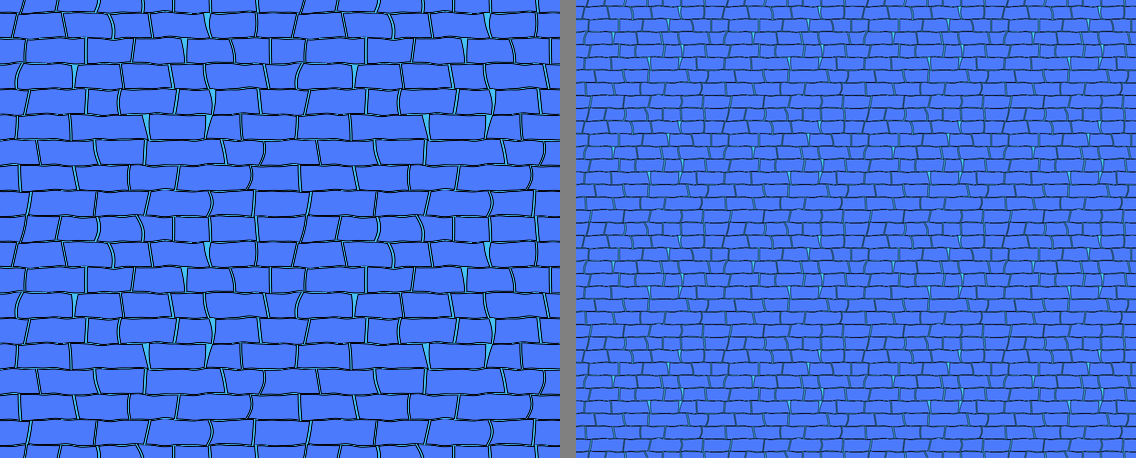
Left: one tile. Right: repeated 2 by 2.
A WebGL 1 fragment shader for this pattern:

```glsl
precision highp float;
uniform vec2 u_resolution;

const float TAU = 6.2831853;
const vec2 PERIOD = vec2(11.0, 9.0); // one repeat, in course heights

float hash(vec2 p) {
  return fract(sin(dot(p, vec2(127.1, 311.7))) * 4375.85);
}

// Wavy height of a bed joint, from whole harmonics so that it wraps
float bedWave(float x, float course) {
  float phase = TAU * hash(vec2(mod(course, PERIOD.y), 3.7));
  float a = x * TAU / PERIOD.x;
  return 0.024 * sin(3.0 * a + phase) + 0.018 * sin(7.0 * a + 2.0 * phase)
       + 0.010 * sin(13.0 * a + 5.0 * phase);
}

// Distance to the nearest upright joint (negative in mortar), and its brick id
vec2 uprightJoints(float x, float t, float row) {
  float count = floor(5.0 + 0.25 * row);
  float shift = 0.5 * hash(vec2(row, 9.1));
  float nearest = 9.0;
  float leftGap = PERIOD.x;
  float brick = 0.0;
  for (int i = 0; i < 7; i++) {
    float id = float(i);
    if (id >= count) break;
    vec2 key = vec2(id + 1.3, row + 0.7);
    float jitter = 0.46 * (hash(key) - 0.5);
    float slant = 0.46 * (hash(key + 11.0) - 0.5);
    float bend = 2.0 * hash(key + 23.0) - 1.0;
    float bow = 0.17 * bend * bend * bend;
    float wedge = 0.10 * step(0.9, hash(key + 37.0));

    float center = (id + 0.3 + shift + jitter) * PERIOD.x / count;
    float curve = slant * (t - 0.5) + bow * sin(0.5 * TAU * t);
    float slope = slant + bow * 0.5 * TAU * cos(0.5 * TAU * t);
    float offset = x - center - curve;
    float toLeft = mod(offset, PERIOD.x);
    if (toLeft < leftGap) {
      leftGap = toLeft;
      brick = id;
    }
    offset -= PERIOD.x * floor(offset / PERIOD.x + 0.5);
    float halfGap = 0.034 + 0.024 * hash(key + 51.0) + wedge * t * t;
    nearest = min(nearest, (abs(offset) - halfGap) / sqrt(1.0 + slope * slope));
  }
  return vec2(nearest, brick);
}

void main() {
  vec2 q = gl_FragCoord.xy / u_resolution * 2.0 * PERIOD - vec2(0.0, 0.5);
  float pixel = 2.0 * PERIOD.y / u_resolution.y;

  // Find the course between two wavy beds
  float row = floor(q.y);
  if (q.y - row < bedWave(q.x, row)) row -= 1.0;
  else if (q.y - row > 1.0 + bedWave(q.x, row + 1.0)) row += 1.0;
  float t = q.y - row;
  float course = mod(row, PERIOD.y);
  vec2 joint = uprightJoints(q.x, t, course);

  // Each brick leaves its own uneven gap at the beds
  vec2 key = vec2(joint.y, course);
  float a = q.x * TAU / PERIOD.x;
  float below = 0.013 + 0.010 * sin(5.0 * a + course) + 0.020 * hash(key + 71.0);
  float above = 0.013 + 0.010 * sin(8.0 * a - course) + 0.020 * hash(key + 83.0);
  float bed = min(t - bedWave(q.x, row) - below,
                  1.0 + bedWave(q.x, row + 1.0) - t - above);
  float d = min(joint.x, bed);

  // Brick, mortar and ink outline
  vec3 color = mix(vec3(0.28, 0.76, 0.97), vec3(0.30, 0.48, 0.99),
                   smoothstep(-0.5 * pixel, 0.5 * pixel, d));
  float ink = 1.0 - smoothstep(-0.5 * pixel, 0.5 * pixel, abs(d) - 0.02);
  gl_FragColor = vec4(mix(color, vec3(0.0, 0.01, 0.03), ink), 1.0);
}
```
